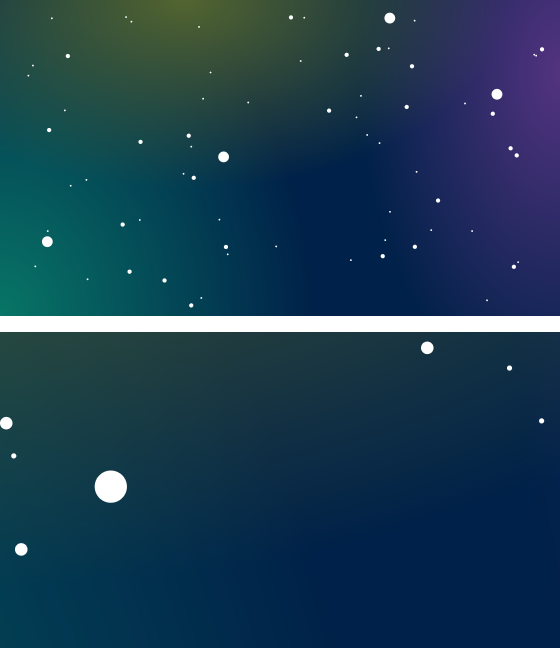
Top: the whole. Bottom: its middle third, enlarged.
Reproduce this background procedurally as a WebGL 2 fragment shader.

```glsl
#version 300 es
precision highp float;

uniform vec2 u_resolution;
out vec4 fragColor;

// Backdrop and glow colours
const vec3 NAVY   = vec3(0.000, 0.130, 0.285);
const vec3 OLIVE  = vec3(0.325, 0.395, 0.185);
const vec3 TEAL   = vec3(0.030, 0.460, 0.400);
const vec3 PURPLE = vec3(0.325, 0.200, 0.500);
const vec3 STAR   = vec3(1.0);

// Glow centres as fractions of the canvas, radii in canvas heights
const vec2 OLIVE_CENTRE  = vec2(0.33, 1.00);
const vec2 OLIVE_RADII   = vec2(1.02, 0.60);
const vec2 TEAL_CENTRE   = vec2(0.00, 0.00);
const vec2 TEAL_RADII    = vec2(0.99, 1.20);
const vec2 PURPLE_CENTRE = vec2(1.00, 0.77);
const vec2 PURPLE_RADII  = vec2(0.64, 1.08);

// Star counts, and radii in canvas heights
const int   LARGE_COUNT   = 4;
const int   MEDIUM_COUNT  = 24;
const int   SMALL_COUNT   = 41;
const float LARGE_RADIUS  = 0.0170;
const float MEDIUM_RADIUS = 0.0066;
const float SMALL_RADIUS  = 0.0027;

const vec2  SPREAD_STEP = vec2(0.7549, 0.5698); // low-discrepancy stride
const float JITTER = 0.30;
const float MARGIN = 0.025;

vec2 hash2(vec2 p) {
    vec3 q = fract(p.xyx * vec3(0.1031, 0.1030, 0.0973));
    q += dot(q, q.yzx + 33.33);
    return fract((q.xx + q.yz) * q.zy);
}

// Linear falloff from 1 at the centre to 0 on the ellipse
float glow(vec2 p, vec2 centre, vec2 radii) {
    return max(0.0, 1.0 - length((p - centre) / radii));
}

// Coverage of a layer of scattered discs of equal size
float starLayer(vec2 p, vec2 canvas, int count, float radius, float seed, float pixel) {
    float nearest = 1e3;
    for (int i = 0; i < count; i++) {
        float k = float(i) + 1.0;
        vec2 spot = fract(seed * SPREAD_STEP.yx + k * SPREAD_STEP
                          + JITTER * hash2(vec2(k, seed)));
        spot = mix(vec2(MARGIN), vec2(1.0 - MARGIN), spot) * canvas;
        nearest = min(nearest, distance(p, spot));
    }
    return clamp(0.5 + (radius - nearest) / pixel, 0.0, 1.0);
}

void main() {
    float pixel = 1.0 / u_resolution.y;
    vec2 p = gl_FragCoord.xy * pixel;
    vec2 canvas = u_resolution * pixel;

    // Soft glows over the dark backdrop
    vec3 colour = NAVY;
    colour = mix(colour, TEAL, glow(p, TEAL_CENTRE * canvas, TEAL_RADII));
    colour = mix(colour, PURPLE, glow(p, PURPLE_CENTRE * canvas, PURPLE_RADII));
    colour = mix(colour, OLIVE, glow(p, OLIVE_CENTRE * canvas, OLIVE_RADII));

    // Stars in three sizes
    float stars = starLayer(p, canvas, LARGE_COUNT, LARGE_RADIUS, 3.0, pixel);
    stars = max(stars, starLayer(p, canvas, MEDIUM_COUNT, MEDIUM_RADIUS, 17.0, pixel));
    stars = max(stars, starLayer(p, canvas, SMALL_COUNT, SMALL_RADIUS, 41.0, pixel));

    fragColor = vec4(mix(colour, STAR, stars), 1.0);
}
```
